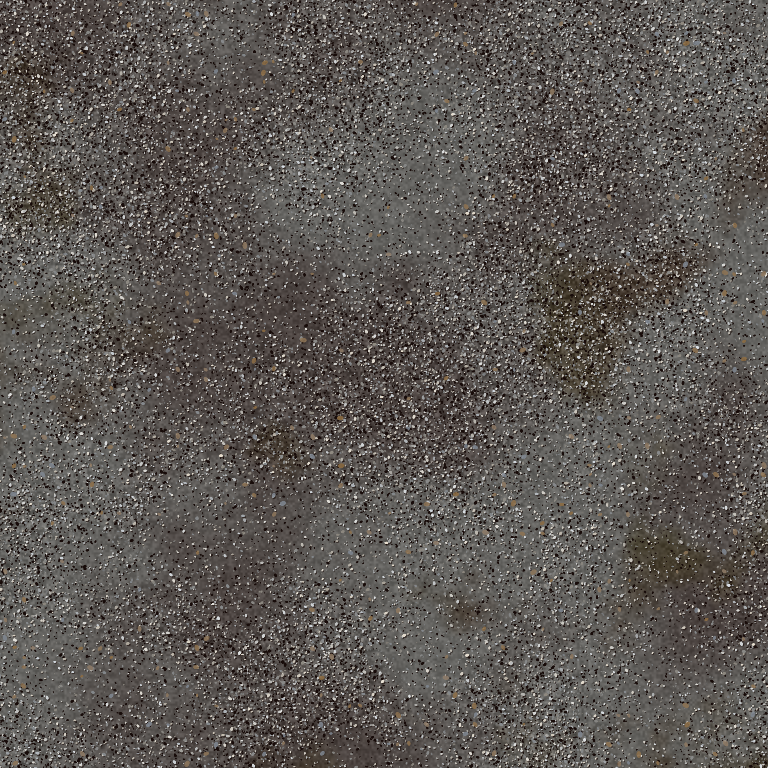
This texture is drawn by a WebGL 2 fragment shader. Its source:

```glsl
#version 300 es
precision highp float;
// Weathered stone ground: cloudy grey and brown tones with olive stains,
// covered in patches of tiny light and dark grains and a few ochre pebbles.
// Clouds are summed value noise; grains are jittered ellipses in hashed cells.
uniform vec2 u_resolution;
out vec4 fragColor;

// Integer hash: three random values in 0..1 per cell and seed
vec3 hash3(vec2 cell, int seed) {
    uvec3 v = uvec3(ivec3(ivec2(cell) + 64, seed));
    v = v * 1664525u + 1013904223u;
    v.x += v.y * v.z; v.y += v.z * v.x; v.z += v.x * v.y;
    v ^= v >> 16u;
    v.x += v.y * v.z; v.y += v.z * v.x; v.z += v.x * v.y;
    return vec3(v >> 8u) * exp2(-24.0);
}

float valueNoise(vec2 p, int seed) {
    vec2 cell = floor(p), f = fract(p);
    f = f * f * (3.0 - 2.0 * f);
    float low = mix(hash3(cell, seed).x, hash3(cell + vec2(1, 0), seed).x, f.x);
    float high = mix(hash3(cell + vec2(0, 1), seed).x, hash3(cell + vec2(1, 1), seed).x, f.x);
    return mix(low, high, f.y);
}

float clouds(vec2 p, int seed) {
    float sum = 0.0, weight = 0.5;
    for (int octave = 0; octave < 5; octave++) {
        sum += weight * valueNoise(p, seed + octave);
        p = mat2(1.6, 1.2, -1.2, 1.6) * p + 9.0;
        p = abs(p);
        weight *= 0.55;
    }
    return sum / 1.055;
}

// Coverage of an elongated, turned grain around the origin
float grainMask(vec2 q, float angle, float radius, float blur) {
    float c = cos(angle), s = sin(angle);
    q = mat2(c, -s, s, c) * q;
    return 1.0 - smoothstep(radius - blur, radius + blur, length(q * vec2(1.0, 1.45)));
}

// Light, dark and middling grains, light ones with a dark edge below
vec3 addGrains(vec3 colour, vec2 p, float scale, int seed, float amount) {
    float blur = 0.5 * scale / u_resolution.y;
    vec2 home = floor(p * scale);
    for (int y = -1; y <= 1; y++)
    for (int x = -1; x <= 1; x++) {
        vec2 cell = home + vec2(x, y);
        vec3 place = hash3(cell, seed), look = hash3(cell, seed + 1);
        if (place.z > amount) continue;
        vec2 q = p * scale - cell - place.xy;
        float angle = look.x * 6.28, radius = mix(0.26, 0.56, look.y * look.y);
        vec3 tint = mix(vec3(1.04, 1.0, 0.93), vec3(0.97, 1.0, 1.03), look.x);
        vec3 grain = vec3(0.09, 0.045, 0.035);
        if (look.z > 0.36) grain = tint * mix(0.44, 0.54, look.y);
        if (look.z > 0.66) {
            grain = tint * mix(0.62, 0.88, fract(look.z * 37.0));
            float shade = grainMask(q + vec2(-0.28, 0.34), angle, radius, blur);
            colour = mix(colour, vec3(0.11, 0.06, 0.045), 0.6 * shade);
        }
        colour = mix(colour, grain, grainMask(q, angle, radius, blur));
    }
    return colour;
}

// Sparse larger pebbles, ochre to bluish grey
vec3 addPebbles(vec3 colour, vec2 p) {
    vec2 g = p * 80.0, cell = floor(g);
    vec3 place = hash3(cell, 71), look = hash3(cell, 72);
    if (place.z > 0.055) return colour;
    vec2 q = g - cell - mix(vec2(0.4), vec2(0.6), place.xy);
    vec3 pebble = mix(vec3(0.55, 0.42, 0.25), vec3(0.56, 0.49, 0.42), look.x);
    if (look.z > 0.75) pebble = vec3(0.50, 0.53, 0.57);
    float mask = grainMask(q, look.x * 6.28, mix(0.16, 0.36, look.y), 40.0 / u_resolution.y);
    return mix(colour, pebble, 0.85 * mask);
}

void main() {
    vec2 p = gl_FragCoord.xy / u_resolution.y;

    // Broad grey and brown clouds
    float tone = smoothstep(0.3, 0.66, clouds(p * 4.0 + 3.0, 11));
    vec3 colour = mix(vec3(0.295, 0.262, 0.25), vec3(0.395, 0.392, 0.38), tone);

    // Olive and rust stains with ragged edges
    float stain = smoothstep(0.57, 0.76, clouds(p * 5.0 + 17.0, 23));
    vec3 stainColour = mix(vec3(0.25, 0.19, 0.155), vec3(0.26, 0.235, 0.14), valueNoise(p * 6.0, 31));
    colour = mix(colour, stainColour, 0.8 * stain);

    // Fine grit, stronger where the surface is worn
    float worn = smoothstep(0.32, 0.68, clouds(p * 7.0 + 5.0, 41));
    float grit = valueNoise(p * 340.0, 51) + 0.6 * valueNoise(p * 190.0, 52) - 0.8;
    colour += grit * mix(0.10, 0.19, worn);

    // Grains from fine to coarse
    colour = addGrains(colour, p, 300.0, 61, mix(0.22, 0.62, worn));
    colour = addGrains(colour, p, 200.0, 65, mix(0.08, 0.48, worn));
    colour = addPebbles(colour, p);

    fragColor = vec4(clamp(colour, 0.0, 1.0), 1.0);
}
```
